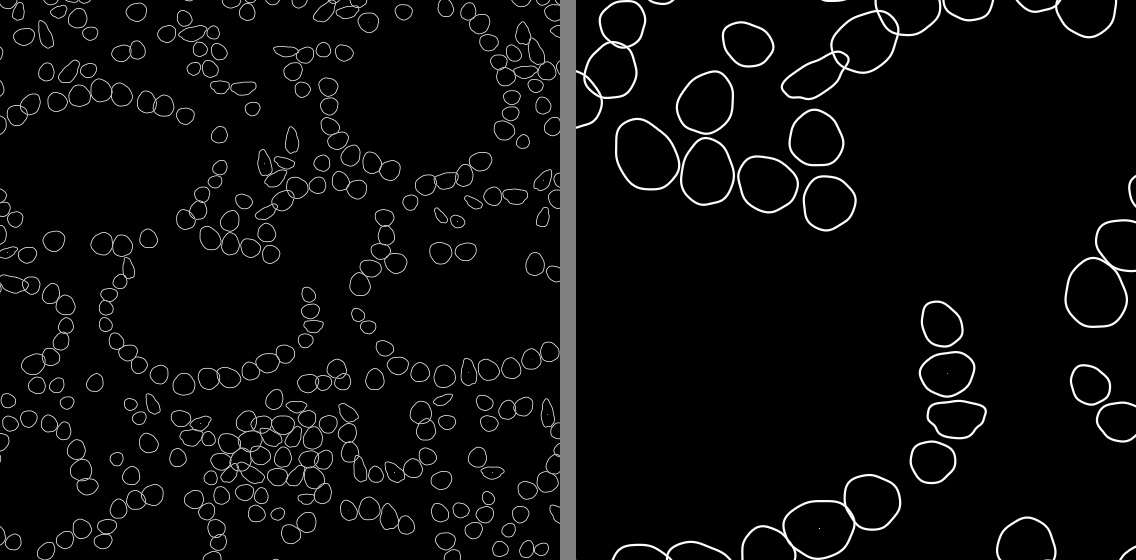
Left, the full canvas; right, a detail of the centre.
Give the GLSL for this pattern, as a Shadertoy shader.

```glsl
// Thin white outlines of rounded cells on black. Cells line up like beads around
// empty oval voids; loose cells fill the gaps between voids and crowd into one clump.
// Each pixel finds the nearest outline among nearby rim slots and grid slots.

const float TAU = 6.2831853;
const float LINE_HALF_WIDTH = 0.00066;
const float BEAD_SPACING = 0.034;       // distance between neighbours on a rim
const float BEAD_SHARE = 0.85;          // part of the rim slots that hold a cell
const float BEAD_LONG_SHARE = 0.1;      // part of the rim cells that are stretched
const float RIM_CLEARANCE = 0.032;      // room kept free beside an occupied rim
const vec2  LOOSE_PITCH = vec2(0.037, 0.033);
const float LOOSE_SHARE = 0.5;
const float LOOSE_LONG_SHARE = 0.27;
const vec2  CLUMP_CENTRE = vec2(0.508, 0.20);
const vec2  CLUMP_RADII = vec2(0.11, 0.075);
const vec3  BACKGROUND = vec3(0.0);
const vec3  LINE_COLOUR = vec3(1.0);

// Empty ovals: centre, radii
const int VOID_COUNT = 11;
const vec4 VOIDS[VOID_COUNT] = vec4[VOID_COUNT](
    vec4(0.18, 0.70, 0.215, 0.135), vec4(0.37, 0.447, 0.185, 0.127),
    vec4(0.75, 0.83, 0.163, 0.157), vec4(0.586, 0.58, 0.105, 0.10),
    vec4(0.835, 0.44, 0.195, 0.11), vec4(0.06, 0.13, 0.10, 0.115),
    vec4(0.29, 0.03, 0.105, 0.09),  vec4(0.65, -0.03, 0.155, 0.12),
    vec4(0.69, 0.23, 0.075, 0.085), vec4(0.93, 0.20, 0.075, 0.07),
    vec4(0.02, 0.42, 0.10, 0.08));

// Four random values from an integer key
vec4 random4(ivec3 key) {
    uvec4 v = uvec4(uvec3(key), 7u) * 1664525u + 1013904223u;
    for (int i = 0; i < 2; i++) {
        v.x += v.y * v.w;
        v.y += v.z * v.x;
        v.z += v.x * v.y;
        v.w += v.y * v.z;
        v ^= v >> 16u;
    }
    return vec4(v >> 8u) / 16777216.0;
}

// Slow wander of a void's rim, as a factor on its radii
float rimWander(float angle, int i) {
    float phase = float(i) * 1.9;
    return 1.0 + 0.045 * sin(3.0 * angle + phase) + 0.025 * sin(5.0 * angle - phase);
}

// Approximate signed distance to a void's rim, negative inside
float voidDistance(vec2 p, int i) {
    vec4 v = VOIDS[i];
    vec2 q = (p - v.xy) / v.zw;
    return (length(q) / rimWander(atan(q.y, q.x), i) - 1.0) * min(v.z, v.w);
}

// Room is kept beside voids before `owner`; later voids only need to be avoided
bool isFree(vec2 centre, int owner) {
    for (int i = 0; i < VOID_COUNT; i++) {
        float room = i < owner ? RIM_CLEARANCE : 0.0;
        if (i != owner && voidDistance(centre, i) < room) return false;
    }
    return true;
}

// Distance to the outline of a lumpy, stretched cell
float cellOutline(vec2 p, float radius, float longShare, ivec3 key) {
    if (dot(p, p) > 4.0 * radius * radius) return 1.0;
    vec4 h = random4(key + ivec3(0, 0, 100));
    bool isLong = h.x < longShare;
    float stretch = isLong ? mix(1.2, 1.5, h.y) : mix(1.0, 1.13, h.y);
    float lump = isLong ? 0.10 : 0.045;
    float turn = TAU * h.z;
    vec2 scale = vec2(1.0 / stretch, stretch);
    vec2 q = mat2(cos(turn), -sin(turn), sin(turn), cos(turn)) * p * scale;
    float len = max(length(q), 1e-5);
    vec2 dir = q / len;
    vec3 lobes = vec3(2.0, 3.0, 7.0);
    vec3 amount = vec3(0.6, 1.0, 0.3) * lump * radius;
    vec3 wave = lobes * atan(q.y, q.x) + TAU * h.wzx;
    float edge = radius + dot(amount, sin(wave));
    float slope = dot(amount * lobes, cos(wave));
    vec2 gradient = (dir - vec2(-dir.y, dir.x) * slope / len) * scale;
    return abs(len - edge) / length(gradient);
}

// Cells strung along the rim of one void
float beadOutlines(vec2 p, int i) {
    vec4 v = VOIDS[i];
    vec2 q = (p - v.xy) / v.zw;
    float nearest = 1.0;
    if (abs(length(q) - 1.0) > 0.1 + 0.045 / min(v.z, v.w)) return nearest;
    int count = int(0.5 * TAU * (v.z + v.w) / BEAD_SPACING);
    float stepAngle = TAU / float(count);
    int slot = int(floor(atan(q.y, q.x) / stepAngle + 0.5));
    for (int k = -1; k <= 1; k++) {
        ivec3 key = ivec3((slot + k + count) % count, i, 1);
        vec4 h = random4(key);
        if (h.x > BEAD_SHARE) continue;
        float angle = (float(key.x) + 0.24 * (h.y - 0.5)) * stepAngle;
        vec2 dir = vec2(cos(angle), sin(angle));
        vec2 centre = v.xy + v.zw * dir * rimWander(angle, i) + 0.012 * (h.z - 0.5) * dir;
        float room = length(v.zw * dir.yx) * stepAngle;
        float radius = clamp(room * mix(0.39, 0.53, h.w), 0.0115, 0.0195);
        float d = cellOutline(p - centre, radius, BEAD_LONG_SHARE, key);
        if (d < nearest && isFree(centre, i)) nearest = d;
    }
    return nearest;
}

// Loose cells on a staggered, jittered grid, packed full in the clump
float looseOutlines(vec2 p) {
    ivec2 base = ivec2(floor(p / LOOSE_PITCH));
    float nearest = 1.0;
    for (int k = 0; k < 9; k++) {
        ivec2 id = base + ivec2(k % 3, k / 3) - 1;
        ivec3 key = ivec3(id, 2);
        vec4 h = random4(key);
        vec2 stagger = vec2(0.5 * float(id.y & 1) - 0.25, 0.0);
        vec2 centre = (vec2(id) + 0.5 + stagger + 0.4 * (h.xy - 0.5)) * LOOSE_PITCH;
        bool inClump = length((centre - CLUMP_CENTRE) / CLUMP_RADII) < 1.0;
        if (!inClump && h.z > LOOSE_SHARE) continue;
        float radius = inClump ? mix(0.015, 0.020, h.w) : mix(0.0105, 0.0175, h.w);
        float d = cellOutline(p - centre, radius, inClump ? 0.1 : LOOSE_LONG_SHARE, key);
        if (d < nearest && isFree(centre, VOID_COUNT)) nearest = d;
    }
    return nearest;
}

void mainImage(out vec4 fragColor, in vec2 fragCoord) {
    vec2 p = fragCoord / iResolution.y;
    float d = looseOutlines(p);
    for (int i = 0; i < VOID_COUNT; i++) d = min(d, beadOutlines(p, i));

    // Share of the pixel's width covered by the line
    float pixel = 1.0 / iResolution.y;
    float covered = min(d + 0.5 * pixel, LINE_HALF_WIDTH) - max(d - 0.5 * pixel, -LINE_HALF_WIDTH);
    fragColor = vec4(mix(BACKGROUND, LINE_COLOUR, clamp(covered / pixel, 0.0, 1.0)), 1.0);
}
```
